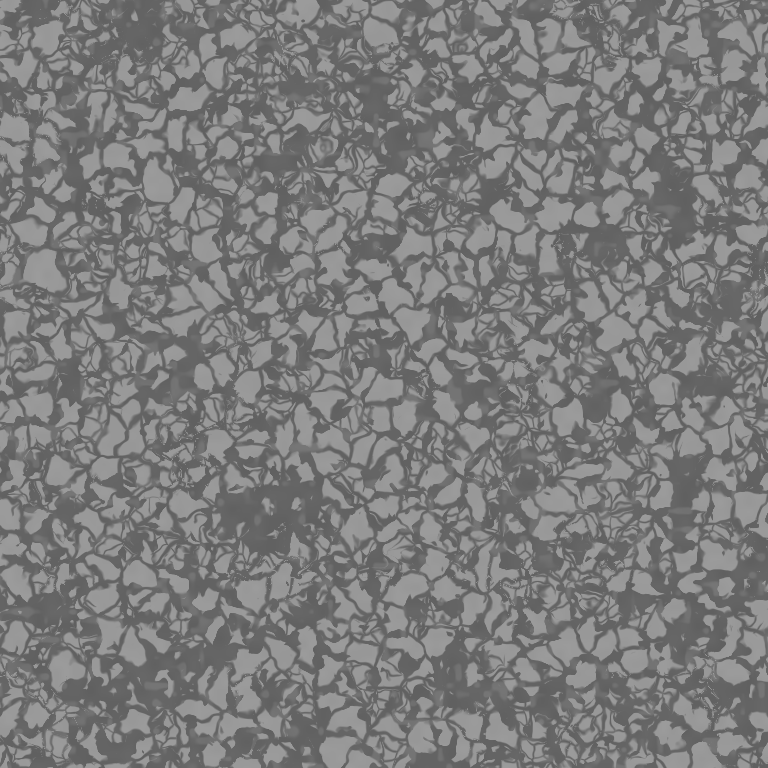
Give the GLSL for this texture, as a Shadertoy shader.

```glsl
// Draws a flat grey crackle of ragged pale grains parted by dark irregular veins.

vec2 hash2(vec2 p) {
    vec3 h = fract(p.xyx * vec3(0.1031, 0.1030, 0.0973));
    h += dot(h, h.yzx + 33.33);
    return fract((h.xx + h.yz) * h.zy);
}

float valueNoise(vec2 p) {
    vec2 cell = floor(p), f = fract(p);
    f = f * f * (3.0 - 2.0 * f);
    float low = mix(hash2(cell).x, hash2(cell + vec2(1, 0)).x, f.x);
    float high = mix(hash2(cell + vec2(0, 1)).x, hash2(cell + vec2(1, 1)).x, f.x);
    return mix(low, high, f.y);
}

// Distance to the nearest border between cells (x) and a random value per cell (y)
vec2 cellBorder(vec2 p) {
    vec2 base = floor(p), f = fract(p), nearest = vec2(0), owner = vec2(0);
    float best = 9.0;
    for (int j = -1; j <= 1; j++)
    for (int i = -1; i <= 1; i++) {
        vec2 o = vec2(i, j);
        vec2 r = o + hash2(base + o) - f;
        if (dot(r, r) < best) {
            best = dot(r, r);
            nearest = r;
            owner = o;
        }
    }
    float border = 9.0;
    for (int j = -2; j <= 2; j++)
    for (int i = -2; i <= 2; i++) {
        vec2 o = owner + vec2(i, j);
        vec2 r = o + hash2(base + o) - f;
        vec2 across = r - nearest;
        if (dot(across, across) > 0.0001)
            border = min(border, dot(0.5 * (nearest + r), normalize(across)));
    }
    return vec2(border, hash2(base + owner + 71.0).y);
}

void mainImage(out vec4 fragColor, in vec2 fragCoord) {
    vec2 p = fragCoord / iResolution.y * 27.0 + 40.0;

    // Bend the cells so that their outlines wander
    vec2 bend = vec2(valueNoise(p * 1.7), valueNoise(p * 1.7 + 53.0)) - 0.5;
    vec2 ripple = vec2(valueNoise(p * 4.5 + 17.0), valueNoise(p * 4.5 + 91.0)) - 0.5;
    vec2 q = p + 0.45 * bend + 0.16 * ripple;

    // Main veins, with finer cracks through some of the grains
    vec2 grain = cellBorder(q);
    float cracks = cellBorder(q * 2.1 + 13.0).x / 2.1;
    float whole = smoothstep(0.45, 0.6, valueNoise(p * 0.8 + 7.0) * 0.5 + grain.y * 0.5);
    float body = min(grain.x - 0.075, cracks - 0.04 + 0.4 * whole);

    // Bites, pits and broad dark patches
    float bite = valueNoise(q * 2.8 + 29.0) * 0.7 + valueNoise(q * 6.0 + 5.0) * 0.3;
    float patches = valueNoise(p * 0.75 + 61.0);
    body -= 0.95 * max(bite - 0.54, 0.0);
    body -= 0.8 * max(patches - 0.72, 0.0);

    // Soft-edged tones with faint mottling
    float mottle = valueNoise(p * 2.2 + 83.0);
    float vein = 0.375 + 0.03 * mottle;
    vein += 0.06 * smoothstep(0.65, 0.9, valueNoise(p * 3.1 + 37.0));
    float pale = 0.59 + 0.02 * valueNoise(p * 3.0 + 19.0);
    float tone = mix(vein, pale, smoothstep(-0.045, 0.05, body));

    // Rare bright threads along the grain edges
    float thread = 1.0 - smoothstep(0.0, 0.05, abs(valueNoise(q * 7.0 + 3.0) - 0.5));
    thread *= smoothstep(0.74, 0.86, valueNoise(p * 0.6 + 101.0));
    thread *= 1.0 - smoothstep(0.03, 0.08, abs(body + 0.03));
    tone = mix(tone, 0.64, 0.8 * thread);

    fragColor = vec4(vec3(tone), 1.0);
}
```
